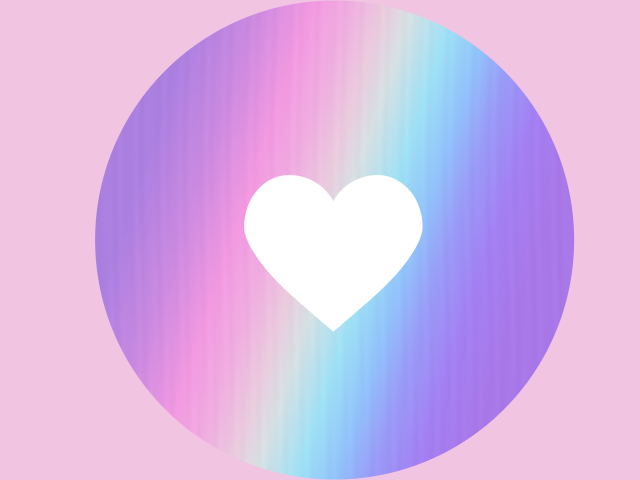
A WebGL 2 fragment shader for this background:

```glsl
#version 300 es
precision highp float;
// A pale heart badge: a disc filled with a slanted holographic gradient on flat pink.
// The gradient is a list of colour stops along a tilted axis; the heart is built from
// half ellipses above and a tapering, rounded wedge below. Unit: canvas height.

#define DISC_CENTER vec2(0.0304, 0.0)
#define DISC_RADIUS 0.499
#define BAND_SLANT 0.335
#define HEART_CENTER vec2(0.0278, 0.0278)
#define HEART_HALF_WIDTH 0.1858
#define LOBE_OFFSET 0.092
#define LOBE_HEIGHT 0.1076
#define TIP_DEPTH 0.2188
#define TIP_SLOPE 0.86
#define STREAK_STRENGTH 0.006

uniform vec2 u_resolution;
out vec4 fragColor;

const vec3 BACKDROP = vec3(0.945, 0.77, 0.882);
const vec3 HEART_WHITE = vec3(1.0);

// Colour in rgb, position along the gradient axis in w
const int STOP_COUNT = 11;
const vec4 STOPS[STOP_COUNT] = vec4[](
    vec4(0.67, 0.50, 0.88, -0.42),
    vec4(0.80, 0.54, 0.88, -0.29),
    vec4(0.95, 0.60, 0.88, -0.18),
    vec4(0.94, 0.68, 0.88, -0.10),
    vec4(0.92, 0.79, 0.87, -0.03),
    vec4(0.84, 0.88, 0.89, 0.03),
    vec4(0.62, 0.88, 0.96, 0.12),
    vec4(0.57, 0.76, 0.98, 0.20),
    vec4(0.60, 0.61, 0.97, 0.27),
    vec4(0.64, 0.50, 0.95, 0.36),
    vec4(0.66, 0.47, 0.91, 0.46)
);

vec3 hologram(float s) {
    vec3 color = STOPS[0].rgb;
    for (int i = 1; i < STOP_COUNT; i++) {
        float t = (s - STOPS[i - 1].w) / (STOPS[i].w - STOPS[i - 1].w);
        color = mix(color, STOPS[i].rgb, clamp(t, 0.0, 1.0));
    }
    return color;
}

// Approximate signed distance, positive inside the heart
float heart(vec2 p) {
    p.x = abs(p.x);
    if (p.y > 0.0) {
        float side = p.x - LOBE_OFFSET;
        float outer = HEART_HALF_WIDTH - LOBE_OFFSET;
        float lobeWidth = side > 0.0 ? outer : LOBE_OFFSET * 1.153;
        return (1.0 - length(vec2(side / lobeWidth, p.y / LOBE_HEIGHT))) * outer;
    }
    float depth = max(TIP_DEPTH - TIP_SLOPE * p.x, 0.02);
    float bulge = pow(p.x / HEART_HALF_WIDTH, 3.0);
    return (1.0 - length(vec2(p.y / depth, bulge))) * depth * 0.76;
}

// Faint vertical brushing from layered sines
float streaks(vec2 p) {
    float wave = sin(p.x * 210.0 + sin(p.y * 9.0));
    wave += 0.6 * sin(p.x * 347.0 + 2.0 * sin(p.y * 5.0 + 1.0));
    return wave * STREAK_STRENGTH;
}

float coverage(float dist, float pixel) {
    return clamp(0.5 + dist / pixel, 0.0, 1.0);
}

void main() {
    float pixel = 1.0 / u_resolution.y;
    vec2 p = (gl_FragCoord.xy - 0.5 * u_resolution) * pixel;

    // Disc with slanted bands
    vec3 disc = hologram(p.x - BAND_SLANT * p.y) + streaks(p);
    float discMask = coverage(DISC_RADIUS - length(p - DISC_CENTER), pixel);
    vec3 color = mix(BACKDROP, disc, discMask);

    // Heart on top
    color = mix(color, HEART_WHITE, coverage(heart(p - HEART_CENTER), pixel));
    fragColor = vec4(color, 1.0);
}
```
